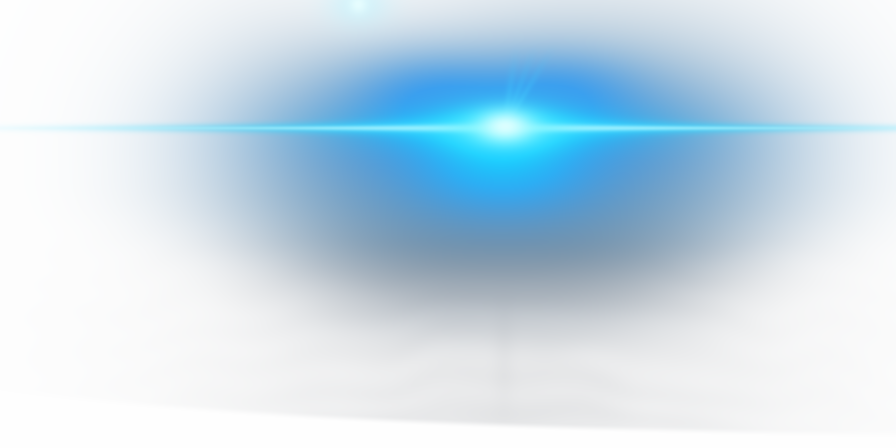
Give the GLSL for this background, as a Shadertoy shader.

```glsl
// A cyan lens flare with a thin horizontal streak over blue-grey haze on white.
// Layers of soft falloffs are mixed from back to front: floor, haze, blue halo,
// cyan glow, streak and white core. Coordinates are in canvas heights.

float hash(vec2 p) {
    return fract(sin(dot(p, vec2(127.1, 311.7))) * 43758.5453);
}

float noise(vec2 p) {
    vec2 i = floor(p), f = fract(p);
    f = f * f * (3.0 - 2.0 * f);
    return mix(mix(hash(i), hash(i + vec2(1, 0)), f.x),
               mix(hash(i + vec2(0, 1)), hash(i + vec2(1, 1)), f.x), f.y);
}

// Elliptical bell curve: 1 at the centre, soft towards the given radii
float bell(vec2 d, vec2 radius) {
    d /= radius;
    return exp(-dot(d, d));
}

// Pale floor with faint folds, cut off by a curved lower edge
float floorShade(vec2 p) {
    float x = p.x - 1.13;
    float edge = 0.015 + 0.085 * exp(-1.1 * (p.x - 0.26));
    float shade = 0.17 * exp(-pow(abs(x) / 0.62, 2.0));
    float folds = sin(75.0 * (p.y + 0.12 * x * x) + 5.0 * noise(p * 7.0));
    shade *= 1.0 + 0.07 * folds + 0.15 * (noise(p * vec2(9, 14)) - 0.5);
    shade += 0.04 * bell(p - vec2(1.125, 0.22), vec2(0.025, 0.13));
    return shade * smoothstep(edge - 0.006, edge + 0.012, p.y)
                 * smoothstep(0.65, 0.3, p.y);
}

// Broad haze that narrows downwards and thins towards the top
float hazeShade(vec2 p) {
    float width = mix(0.42, 0.63, smoothstep(0.25, 0.6, p.y));
    float across = exp(-pow(abs(p.x - 1.13) / width, 3.0));
    float below = smoothstep(0.17, 0.47, p.y);
    float above = exp(-pow(max(p.y - 0.62, 0.0) / 0.32, 2.0));
    float clearing = 1.0 - 0.45 * bell(p - vec2(0.85, 1.02), vec2(0.28, 0.12));
    return across * below * above * clearing;
}

void mainImage(out vec4 fragColor, in vec2 fragCoord) {
    vec2 p = fragCoord / iResolution.y;
    p.x += 1.0 - 0.5 * iResolution.x / iResolution.y;
    vec2 d = p - vec2(1.125, 0.712);

    // White ground, grey floor and haze
    vec3 col = mix(vec3(0.995), vec3(0.46, 0.48, 0.51), floorShade(p));
    vec3 hazeColor = mix(vec3(0.48, 0.54, 0.60), vec3(0.40, 0.55, 0.67),
                         smoothstep(0.32, 0.55, p.y));
    col = mix(col, hazeColor, 0.94 * hazeShade(p));

    // Blue halo with two lobes above the centre
    float halo = bell(d + vec2(0, 0.015), vec2(0.42, 0.14));
    halo += 0.45 * bell(d - vec2(-0.16, 0.08), vec2(0.16, 0.08));
    halo += 0.45 * bell(d - vec2(0.13, 0.09), vec2(0.16, 0.08));
    halo += 0.45 * bell(d + vec2(0, 0.13), vec2(0.20, 0.09));
    col = mix(col, vec3(0.22, 0.61, 0.94), min(halo, 0.95));

    // Cyan glow, hanging below the centre and drawn out sideways
    float cyan = 0.95 * bell(d + vec2(0.005, 0.045), vec2(0.15, 0.09));
    cyan += 0.8 * bell(d, vec2(0.30, 0.045));
    col = mix(col, vec3(0.08, 0.80, 1.0), min(cyan, 0.97));

    // Thin rays leaning up to the right
    for (int i = 0; i < 3; i++) {
        float slope = 0.15 + 0.22 * float(i);
        float offset = (d.x - slope * d.y) / (0.006 + 0.03 * max(d.y, 0.0));
        float ray = exp(-offset * offset) * smoothstep(0.0, 0.03, d.y)
                  * smoothstep(0.20, 0.04, d.y);
        col = mix(col, vec3(0.25, 0.80, 1.0), 0.35 * ray);
    }

    // Horizontal streak: cyan sheath around a pale thread
    float reach = exp(-pow(abs(d.x) / 0.75, 2.5));
    float sheath = 0.009 + 0.025 * exp(-abs(d.x) / 0.22);
    float line = d.y - 0.002;
    col = mix(col, vec3(0.20, 0.84, 1.0),
              0.85 * reach * exp(-pow(line / sheath, 2.0)));
    col = mix(col, vec3(0.72, 0.97, 1.0),
              0.75 * reach * exp(-pow(line / (0.4 * sheath), 2.0)));

    // Bright core and a small glint at the top
    col = mix(col, vec3(0.35, 0.96, 1.0), 0.85 * bell(d, vec2(0.12, 0.05)));
    col = mix(col, vec3(0.88, 1.0, 1.0),
              0.95 * bell(d - vec2(0.003, 0.006), vec2(0.058, 0.034)));
    vec2 glint = p - vec2(0.80, 0.99);
    col = mix(col, vec3(0.76, 0.96, 1.0), 0.6 * bell(glint, vec2(0.07, 0.05)));
    col = mix(col, vec3(0.92, 1.0, 1.0), 0.8 * bell(glint, vec2(0.02)));

    fragColor = vec4(clamp(col, 0.0, 1.0), 1.0);
}
```
